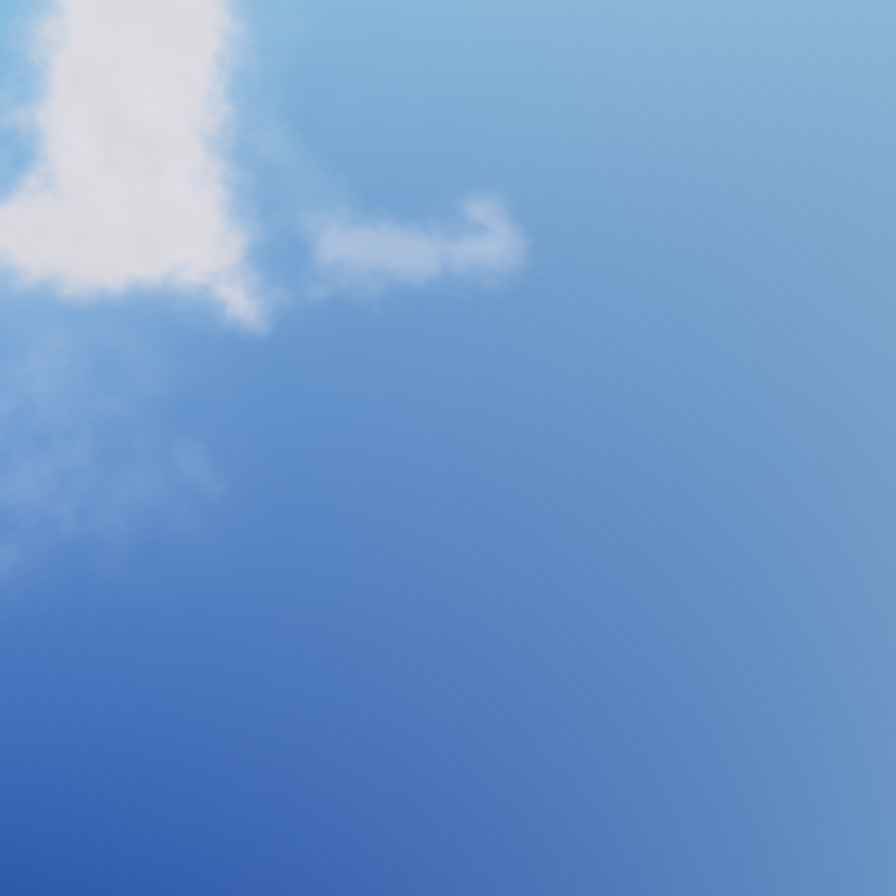
A three.js fragment shader for this texture:

```glsl
// A blue sky that pales upward and to the right, with a cloud bank at upper left.
// The sky is a biquadratic colour patch with faint arcs; the clouds are distance
// fields whose edges are frayed by fractal noise.
varying vec2 vUv;

const vec3 CLOUD_LIT = vec3(0.87, 0.86, 0.885);
const vec3 CLOUD_SHADE = vec3(0.76, 0.81, 0.89);
const vec3 HAZE = vec3(0.70, 0.79, 0.89);
const vec2 ARC_CENTER = vec2(0.28, -0.08);
const float ARC_PERIOD = 0.0145;
const float ARC_STRENGTH = 0.004;
const float FRAY = 0.15;
const float BANK_OPACITY = 0.96;
const float PUFF_OPACITY = 0.66;
const float VEIL_OPACITY = 0.62;

float hash(vec2 p) {
  vec3 q = fract(vec3(p.xyx) * 0.1031);
  q += dot(q, q.yzx + 33.33);
  return fract((q.x + q.y) * q.z);
}

float noise(vec2 p) {
  vec2 i = floor(p), f = fract(p);
  f = f * f * (3.0 - 2.0 * f);
  return mix(mix(hash(i), hash(i + vec2(1.0, 0.0)), f.x),
             mix(hash(i + vec2(0.0, 1.0)), hash(i + 1.0), f.x), f.y);
}

float fbm(vec2 p) {
  float sum = 0.0, amp = 0.5;
  for (int i = 0; i < 6; i++) {
    sum += amp * noise(p);
    p = mat2(1.6, 1.2, -1.2, 1.6) * p + 7.3;
    amp *= 0.5;
  }
  return sum;
}

float box(vec2 p, vec2 halfSize, float r) {
  vec2 q = abs(p) - halfSize + r;
  return length(max(q, 0.0)) + min(max(q.x, q.y), 0.0) - r;
}

float segment(vec2 p, vec2 a, vec2 b) {
  vec2 d = b - a;
  return length(p - a - d * clamp(dot(p - a, d) / dot(d, d), 0.0, 1.0));
}

// 1 inside lo, falling to 0 at hi
float falloff(float lo, float hi, float x) {
  return 1.0 - smoothstep(lo, hi, x);
}

// Quadratic through a, b, c at t = 0, 0.5, 1
vec3 curve(vec3 a, vec3 b, vec3 c, float t) {
  return a * (1.0 - t) * (1.0 - 2.0 * t) + b * 4.0 * t * (1.0 - t) + c * t * (2.0 * t - 1.0);
}

vec3 sky(vec2 p) {
  vec3 low = curve(vec3(0.17, 0.35, 0.67), vec3(0.27, 0.43, 0.71), vec3(0.41, 0.575, 0.77), p.x);
  vec3 mid = curve(vec3(0.37, 0.56, 0.80), vec3(0.385, 0.56, 0.78), vec3(0.46, 0.62, 0.79), p.x);
  vec3 top = curve(vec3(0.48, 0.72, 0.86), vec3(0.54, 0.715, 0.85), vec3(0.55, 0.71, 0.84), p.x);
  float radius = length(p - ARC_CENTER) + 0.004 * noise(p * 22.0);
  float arcs = sin(6.28318 * radius / ARC_PERIOD) * noise(p * 9.0 + 4.0);
  return curve(low, mid, top, p.y) + ARC_STRENGTH * arcs;
}

void main() {
  vec2 p = vUv;
  float broad = fbm(p * 8.0 + 3.1) - 0.5;
  float fine = fbm(p * 24.0 + 11.0) - 0.5;
  float fray = FRAY * (0.55 * broad + 0.45 * fine);
  vec3 color = sky(p);

  // Thin veil trailing below the bank
  float veil = falloff(0.03, 0.34, p.x) * smoothstep(0.29, 0.50, p.y + 0.6 * fray)
             * falloff(0.62, 0.82, p.y);
  veil *= clamp(0.42 + 0.8 * broad + 0.7 * fine, 0.0, 1.0);
  float scrap = falloff(0.0, 0.035, segment(p, vec2(0.21, 0.48), vec2(0.245, 0.455)) + fray);
  color = mix(color, HAZE, VEIL_OPACITY * veil + 0.16 * scrap);

  // Main bank: upright body, wide foot and a drooping corner
  float bank = box(p - vec2(0.148, 0.88), vec2(0.118, 0.21), 0.05);
  bank = min(bank, box(p - vec2(0.08, 0.745), vec2(0.185, 0.075), 0.04));
  bank = min(bank, segment(p, vec2(0.19, 0.70), vec2(0.26, 0.675)) - 0.03);
  float fringe = falloff(-0.03, 0.10, bank + fray) * smoothstep(0.58, 0.72, p.y);
  color = mix(color, HAZE, 0.42 * fringe);
  float body = falloff(-0.05, 0.025, bank + fray);
  vec3 lit = mix(CLOUD_SHADE, CLOUD_LIT, smoothstep(0.02, -0.0 + 0.9, body));
  color = mix(color, lit + 0.05 * fine, BANK_OPACITY * body);

  // Small puff to the right, joined by a faint wisp
  float puff = segment(p, vec2(0.37, 0.72), vec2(0.55, 0.724)) - 0.030;
  puff = min(puff, segment(p, vec2(0.53, 0.765), vec2(0.56, 0.74)) - 0.016);
  float puffMask = falloff(-0.028, 0.025, puff + 0.8 * fray);
  float wisp = falloff(0.0, 0.055, segment(p, vec2(0.30, 0.85), vec2(0.38, 0.76)) + fray);
  color = mix(color, HAZE, 0.25 * wisp);
  color = mix(color, CLOUD_SHADE + 0.08 * fine, PUFF_OPACITY * puffMask);

  gl_FragColor = vec4(color, 1.0);
}
```
